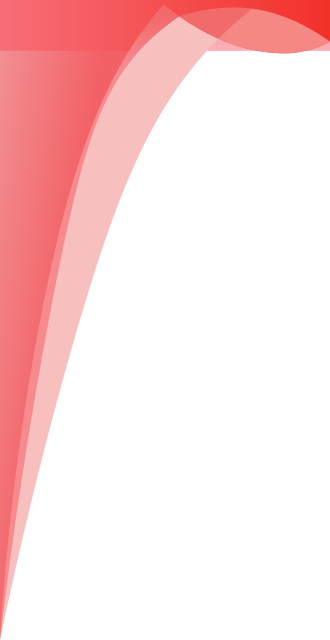
Write a WebGL 1 fragment shader that draws this background.

```glsl
precision highp float;
// Red header band with translucent curved ribbons sweeping down the left of a white page.
uniform vec2 u_resolution;

const vec2 PAGE = vec2(394.0, 768.0); // design units, y runs downward
const float BAND_HEIGHT = 61.0;

const vec3 WHITE = vec3(1.0);
const vec3 PALE_BAND = vec3(0.98, 0.68, 0.71);
const vec3 OUTER_RIBBON = vec3(0.97, 0.75, 0.74);
const vec3 INNER_RIBBON = vec3(0.965, 0.54, 0.55);
const vec3 INNER_TOP = vec3(0.95, 0.41, 0.42);
const vec3 BAND_LEFT = vec3(0.97, 0.43, 0.47);
const vec3 BAND_RIGHT = vec3(0.95, 0.19, 0.16);
const vec3 SWEEP_LIGHT = vec3(0.95, 0.56, 0.57);
const vec3 SWEEP_DARK = vec3(0.95, 0.38, 0.40);
const vec3 OVERLAP = vec3(0.95, 0.42, 0.42);
const vec3 LOBE = vec3(0.96, 0.53, 0.52);

// Antialiased coverage where d is positive
float cover(float d, float pixel) {
  return clamp(d / pixel + 0.5, 0.0, 1.0);
}

// Ribbon edge x at height s (0 bottom, 1 top), flaring near the top
float ribbonEdge(float s, vec3 weights, float flare) {
  return dot(weights, vec3(s, s * s, pow(max(s, 0.0), flare)));
}

// Parabola with a separate curvature on each side of its apex
float arc(float x, vec2 apex, float leftBend, float rightBend) {
  float d = x - apex.x;
  return apex.y + (d < 0.0 ? leftBend : rightBend) * d * d;
}

void main() {
  vec2 uv = gl_FragCoord.xy / u_resolution;
  vec2 p = vec2(uv.x, 1.0 - uv.y) * PAGE;
  float pixel = PAGE.y / u_resolution.y;

  // Shape masks
  float band = cover(BAND_HEIGHT - p.y, pixel);
  float sweep = cover(ribbonEdge(uv.y, vec3(48.0, 95.0, 57.0), 8.0) - p.x, pixel);
  float inner = cover(ribbonEdge(uv.y, vec3(90.0, 53.0, 104.0), 12.0) - p.x, pixel);
  float outer = cover(ribbonEdge(uv.y, vec3(160.0, 60.0, 95.0), 8.0) - p.x, pixel);
  float underArch = cover(p.y - arc(p.x, vec2(280.0, 9.0), 0.00237, 0.00315), pixel);
  float aboveDip = cover(arc(p.x, vec2(340.0, 64.0), -0.0028, -0.0048) - p.y, pixel);

  // Gradients
  vec3 bandColor = mix(BAND_LEFT, BAND_RIGHT, uv.x);
  float shade = clamp(p.x / 120.0 + (p.y - 70.0) / 850.0, 0.0, 1.0);
  vec3 sweepColor = mix(SWEEP_LIGHT, SWEEP_DARK, shade);
  vec3 innerColor = mix(INNER_TOP, INNER_RIBBON, smoothstep(10.0, 85.0, p.y));

  // Pale band and ribbons
  vec3 color = mix(WHITE, PALE_BAND, band);
  color = mix(color, OUTER_RIBBON, outer * underArch);
  color = mix(color, innerColor, inner);

  // Solid red sweep and header
  color = mix(color, mix(sweepColor, bandColor, band), max(sweep, aboveDip));

  // Lens between the arch and the dip, deeper where the outer ribbon crosses it
  float lens = aboveDip * underArch * (1.0 - inner);
  color = mix(color, mix(LOBE, OVERLAP, outer), lens);

  gl_FragColor = vec4(color, 1.0);
}
```
